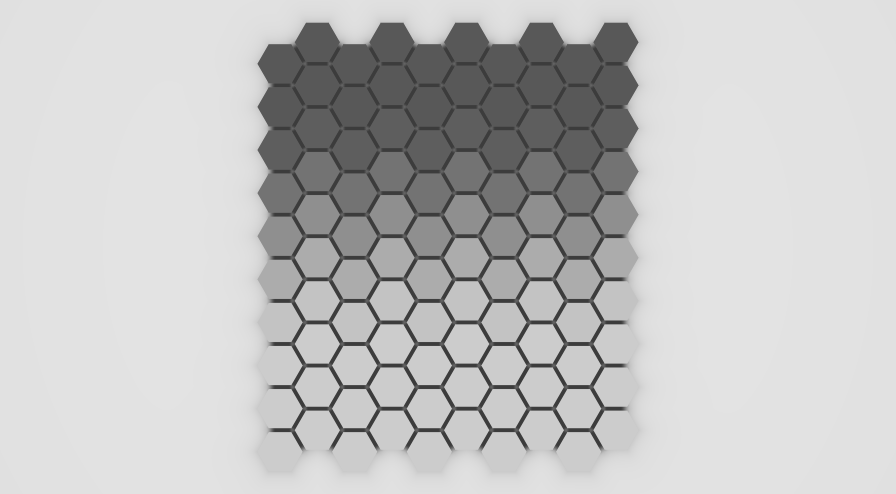
Give the GLSL for this pattern, as a Shadertoy shader.

```glsl
// A slab of flat-topped hexagonal tiles, ten columns of ten, shaded from dark
// at the top to light at the bottom on a pale ground. One loop over the cells
// collects hexagon distances, which give the tiles, dark seams and soft shadow.

// Signed distance to a flat-topped hexagon with the given apothem.
float hexDistance(vec2 p, float apothem) {
    const vec2 normal = vec2(-0.8660254, 0.5);
    p = abs(p);
    p -= 2.0 * min(dot(normal, p), 0.0) * normal;
    float halfSide = apothem * 0.57735;
    p -= vec2(clamp(p.x, -halfSide, halfSide), apothem);
    return length(p) * sign(p.y);
}

// Grey level of a tile, by row from the top.
float rowTone(float row) {
    return mix(0.345, 0.80, smoothstep(1.2, 7.0, row));
}

void mainImage(out vec4 fragColor, in vec2 fragCoord) {
    // One unit is the vertical pitch of the tiles.
    float pixel = 1.0 / (0.08726 * iResolution.y);
    vec2 p = (fragCoord - 0.5 * iResolution.xy) * pixel;

    // Three nearest tiles, and the nearest empty cell around the slab.
    vec3 nearest = vec3(1e3);
    float emptyCell = 1e3;
    float tone = 0.0;
    for (int column = -1; column <= 10; column++) {
        for (int row = -1; row <= 10; row++) {
            float stagger = (column & 1) == 1 ? 4.75 : 4.25;
            vec2 center = vec2((float(column) - 4.5) * 0.8660254, stagger - float(row));
            float d = hexDistance(p - center, 0.454);
            bool hasTile = column >= 0 && column < 10 && row >= 0 && row < 10;
            if (!hasTile) {
                emptyCell = min(emptyCell, d);
            } else if (d < nearest.x) {
                nearest = vec3(d, nearest.xy);
                tone = rowTone(float(row));
            } else if (d < nearest.y) {
                nearest = vec3(nearest.x, d, nearest.y);
            } else {
                nearest.z = min(nearest.z, d);
            }
        }
    }

    // Pale ground with contact shadow, deeper in the notches of the outline.
    float outside = max(nearest.x, 0.0);
    float ground = 0.896 - 0.00012 * dot(p, p);
    ground *= 1.0 - 0.08 * exp(-outside / 0.12) - 0.035 * exp(-outside / 0.6)
                  - 0.16 * exp(-max(nearest.y, 0.0) / 0.11);

    // Seams are lighter where three tiles meet and fade at the outer edge.
    float seamTone = mix(0.39, 0.235, smoothstep(0.05, 0.14, nearest.z));
    float seam = (1.0 - smoothstep(0.07, 0.17, nearest.y)) * smoothstep(0.03, 0.24, emptyCell);
    float shade = mix(ground, seamTone, seam);

    // Tile faces.
    float face = 1.0 - smoothstep(-0.6 * pixel, 0.6 * pixel, nearest.x);
    shade = mix(shade, tone, face);

    fragColor = vec4(vec3(shade), 1.0);
}
```
